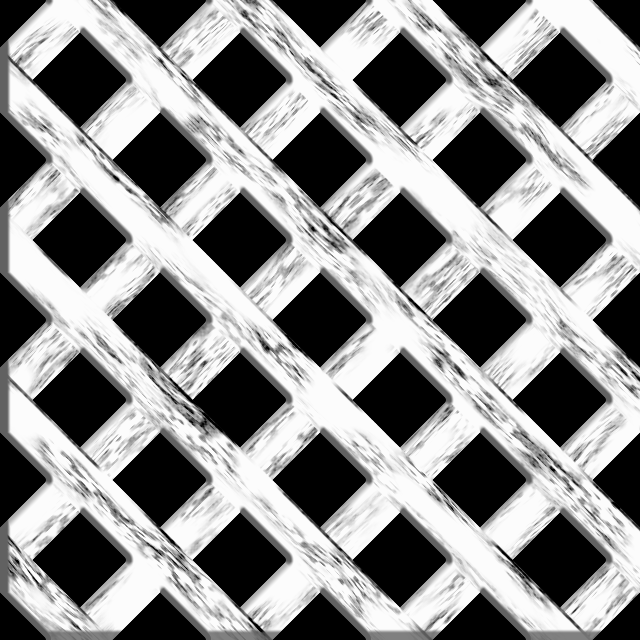
This pattern is drawn by a WebGL 1 fragment shader. Its source:

```glsl
precision highp float;
// White wooden lattice over black: two layers of diagonal slats, four repeats each way.
// Diagonal coordinates make every hole a unit-grid box, whose distance and normal
// shade the bevel; stretched noise along each slat draws the weathered grain.

uniform vec2 u_resolution;

float hash(vec2 p) {
  vec3 q = fract(p.xyx * vec3(0.1031, 0.1030, 0.0973));
  q += dot(q, q.yzx + 33.33);
  return fract((q.x + q.y) * q.z);
}

float noise(vec2 p) {
  vec2 cell = floor(p), f = fract(p);
  f = f * f * (3.0 - 2.0 * f);
  return mix(mix(hash(cell), hash(cell + vec2(1.0, 0.0)), f.x),
             mix(hash(cell + vec2(0.0, 1.0)), hash(cell + 1.0), f.x), f.y);
}

// Darkness of the wood grain: patches of wavering streaks
float grain(float along, float across) {
  float patches = smoothstep(0.28, 0.72, noise(vec2(along * 1.7, across * 6.0)));
  across += 0.09 * noise(vec2(along * 1.8, across * 4.0) + 31.0);
  float broad = smoothstep(0.45, 0.9, noise(vec2(along * 5.0, across * 34.0) + 57.0));
  float fine = smoothstep(0.4, 0.9, noise(vec2(along * 13.0, across * 68.0) + 83.0));
  float speckle = 0.7 + 0.6 * noise(vec2(along * 50.0, across * 90.0));
  return patches * speckle * (0.38 * broad + 0.42 * fine);
}

void main() {
  vec2 p = 4.0 * gl_FragCoord.xy / u_resolution;
  vec2 d = vec2(p.x + p.y, p.x - p.y);
  float pixel = 5.66 / min(u_resolution.x, u_resolution.y);

  // Holes sit on the integer points; only the right corner is rounded
  vec2 f = fract(d + 0.5) - 0.5;
  float radius = 0.035 * step(0.0, f.x) * step(0.0, f.y);
  vec2 h = abs(f) - 0.297 + radius;
  vec2 outside = max(h, 0.0);
  float hole = length(outside) + min(max(h.x, h.y), 0.0) - radius;

  // Upper slats run down to the right and cover the lower ones
  float across = fract(d.x);
  float upper = smoothstep(-pixel, pixel, 0.203 - abs(across - 0.5));
  float upperGrain = grain(d.y, d.x) * mix(0.35, 1.15, smoothstep(0.32, 0.5, across));
  float lowerGrain = 0.85 * grain(d.x + 19.0, d.y + 41.0);
  float wood = 0.99 - mix(lowerGrain, upperGrain, upper);

  // Broken dark seam on the upper right edge of each upper slat
  float seam = 1.0 - smoothstep(0.004, 0.012 + pixel, abs(across - 0.693));
  float wear = smoothstep(0.2, 0.65, noise(vec2(d.y * 3.0, floor(d.x) * 7.0)));
  wear *= 0.5 + 0.5 * noise(vec2(d.y * 30.0, d.x * 40.0));
  wood -= 0.9 * seam * wear;

  // Bevel: hard on edges facing lower left, soft on those facing upper left
  vec2 normal = sign(f) * outside / max(length(outside), 0.0001);
  float facing = clamp(dot(normal, vec2(1.0, 0.5)), 0.0, 1.0);
  float bevel = facing * (1.0 - smoothstep(0.06 * facing - 0.02, 0.075, hole));

  // The same bevel along the left and bottom borders
  vec2 border = 1.0 - smoothstep(vec2(0.042), vec2(0.07), p);
  bevel = max(bevel, max(border.x, 0.8 * border.y));
  wood = mix(wood, 0.38, bevel);

  float visible = smoothstep(-0.5 * pixel, 0.5 * pixel, hole);
  gl_FragColor = vec4(vec3(clamp(wood, 0.0, 1.0) * visible), 1.0);
}
```
